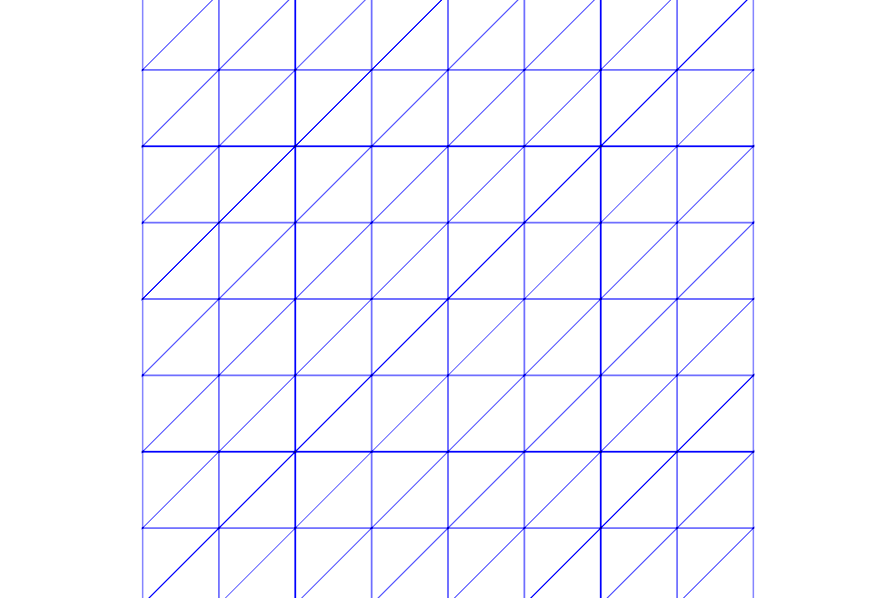
Give the GLSL for this pattern, as a Shadertoy shader.

```glsl
// Share of a pixel covered by a line of the given width
float coverage(float dist, float width) {
    float pixel = 1.0 / iResolution.y;
    float overlap = min(dist + 0.5 * pixel, 0.5 * width) - max(dist - 0.5 * pixel, -0.5 * width);
    return max(overlap, 0.0) / pixel;
}

// Every second line out from the centre is strong, the outer border faint
float axisStrength(float index) {
    float k = abs(index);
    return k == 2.0 ? 1.0 : k == 4.0 ? 0.48 : k == 0.0 ? 0.64 : 0.57;
}

// Diagonals vary in a cycle of nine: two strong, one faint
float diagonalStrength(float index) {
    float k = mod(index, 9.0);
    return k == 0.0 || k == 5.0 ? 1.0 : k == 1.0 ? 0.48 : 0.6 + 0.06 * cos(2.0 * (k - 3.0));
}

float gridLine(float position, float index, float pitch, float width) {
    return coverage(abs(position - index * pitch), width);
}

void mainImage(out vec4 fragColor, in vec2 fragCoord) {
    const float pitch = 0.1277;
    const float lineWidth = 0.00292;
    vec2 p = (fragCoord - 0.5 * iResolution.xy) / iResolution.y;

    // Nearest vertical, horizontal and rising diagonal
    float slant = p.x - p.y;
    vec2 cell = round(p / pitch);
    float diagonal = round(slant / pitch);

    float vertical = gridLine(p.x, cell.x, pitch, lineWidth) * axisStrength(cell.x);
    float horizontal = gridLine(p.y, cell.y, pitch, lineWidth) * axisStrength(cell.y);
    float rising = gridLine(slant, diagonal, pitch, lineWidth) * diagonalStrength(diagonal);

    // Eight columns, with blank margins at both sides
    float pixel = 1.0 / iResolution.y;
    float inside = clamp(0.5 + (4.0 * pitch + 0.5 * lineWidth - abs(p.x)) / pixel, 0.0, 1.0);
    float ink = (vertical + horizontal + rising) * inside;

    // Blue ink turns navy where lines cross
    vec3 color = vec3(vec2(1.0 - min(ink, 1.0)), 1.0 - 0.45 * clamp(ink - 1.0, 0.0, 1.0));
    fragColor = vec4(color, 1.0);
}
```
